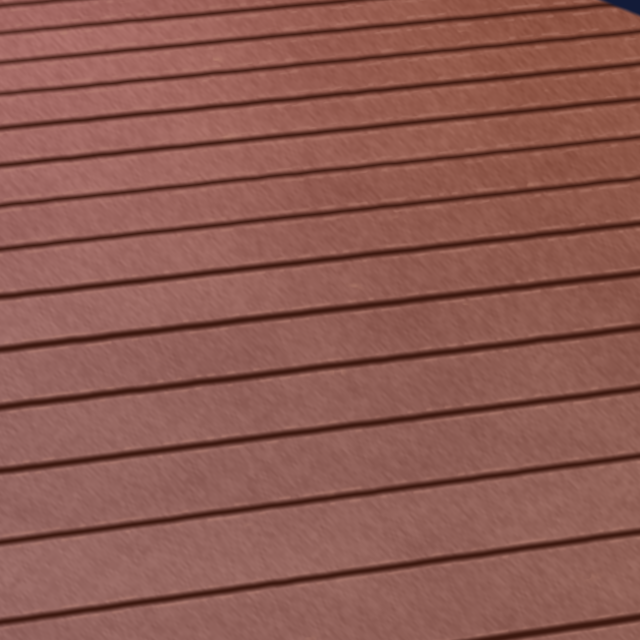
Reproduce this texture procedurally as a Shadertoy shader.

```glsl
// Reddish deck boards receding in perspective, split by dark sloping grooves.
// A projective board coordinate gives the grooves; layered value noise adds
// diagonal grain, mottling, chipped pale edges and scattered scuffs.

// Perspective: left and right values of the horizon and of the board scale
const vec2 HORIZON = vec2(-1.2148, -1.2396);
const vec2 SCALE = vec2(36.094, 34.161);
const float FIRST_BOARD = 16.5;

// Grooves and edges, in canvas heights
const float GROOVE_NEAR = 0.0052;
const float GROOVE_FAR = 0.0030;
const float GROOVE_SOFTNESS = 0.0034;
const float GROOVE_WOBBLE = 0.0011;
const float LIP_OFFSET = 0.0095;
const float LIP_WIDTH = 0.0030;

// Surface variation
const float GRAIN = 0.038;
const float MOTTLE = 0.060;
const float BOARD_VARIATION = 0.022;
const float SCUFF_CELLS = 9.0;
const float SCUFF_CHANCE = 0.24;

// Colours
const vec3 TOP_LEFT = vec3(0.655, 0.420, 0.400);
const vec3 TOP_RIGHT = vec3(0.555, 0.325, 0.260);
const vec3 BOTTOM_LEFT = vec3(0.590, 0.405, 0.385);
const vec3 BOTTOM_RIGHT = vec3(0.560, 0.370, 0.330);
const vec3 GROOVE_COLOR = vec3(0.225, 0.085, 0.050);
const vec3 LIP_COLOR = vec3(0.730, 0.520, 0.460);
const vec3 SCUFF_COLOR = vec3(0.740, 0.530, 0.450);
const vec3 CORNER_COLOR = vec3(0.075, 0.105, 0.220);

float hash(vec2 p) {
    return fract(sin(dot(p, vec2(127.1, 311.7))) * 43758.5453);
}

float noise(vec2 p) {
    vec2 i = floor(p), f = fract(p);
    f = f * f * (3.0 - 2.0 * f);
    return mix(mix(hash(i), hash(i + vec2(1, 0)), f.x),
               mix(hash(i + vec2(0, 1)), hash(i + vec2(1, 1)), f.x), f.y);
}

float fbm(vec2 p) {
    float sum = 0.0, weight = 0.5;
    for (int i = 0; i < 4; i++) {
        sum += weight * noise(p);
        p = 2.03 * p + 17.3;
        weight *= 0.5;
    }
    return sum / 0.9375;
}

// Small pale scuffs, at most one per grid cell
float scuffs(vec2 p) {
    vec2 cell = floor(p * SCUFF_CELLS);
    float total = 0.0;
    for (int y = -1; y <= 1; y++)
    for (int x = -1; x <= 1; x++) {
        vec2 id = cell + vec2(x, y);
        vec2 center = (id + vec2(hash(id + 3.1), hash(id + 8.7))) / SCUFF_CELLS;
        vec2 radius = mix(vec2(0.004, 0.003), vec2(0.020, 0.007), hash(id + 5.3));
        vec2 q = (p - center) / radius;
        total += step(hash(id), SCUFF_CHANCE) * exp(-dot(q, q));
    }
    return total * smoothstep(0.35, 0.75, noise(p * 110.0));
}

void mainImage(out vec4 fragColor, in vec2 fragCoord) {
    vec2 uv = fragCoord / iResolution.xy;
    vec2 p = vec2(uv.x, 1.0 - uv.y);  // y runs downwards
    float pixel = 1.0 / iResolution.y;

    // Board coordinate and distance to the nearest groove
    float scale = mix(SCALE.x, SCALE.y, p.x);
    float depth = p.y - mix(HORIZON.x, HORIZON.y, p.x);
    float board = scale / depth - FIRST_BOARD;
    float groove = floor(board + 0.5);
    float wobble = (noise(vec2(p.x * 45.0, groove * 7.3)) - 0.5) * GROOVE_WOBBLE;
    float d = (board - groove) * depth * depth / scale + wobble;

    // Broad light, mottling and diagonal grain
    vec3 color = mix(mix(TOP_LEFT, TOP_RIGHT, smoothstep(0.0, 0.9, p.x)),
                     mix(BOTTOM_LEFT, BOTTOM_RIGHT, p.x), smoothstep(0.0, 0.75, p.y));
    vec2 along = vec2(p.x + p.y, p.y - p.x) * 0.7071;
    float grain = noise(along * vec2(65.0, 190.0)) + noise(along * vec2(130.0, 260.0)) - 1.0;
    float mottle = fbm(p * vec2(6.0, 9.0)) - 0.5;
    color += GRAIN * grain + MOTTLE * mottle * vec3(1.0, 1.0, 0.9);
    color += BOARD_VARIATION * (hash(vec2(floor(board), 4.7)) - 0.5);

    // Scuffs, stronger on the far boards
    color = mix(color, SCUFF_COLOR, scuffs(p) * mix(0.65, 0.2, p.y));

    // Chipped pale lips on both sides of each groove
    float lip = (abs(d) - LIP_OFFSET) / LIP_WIDTH;
    float chips = smoothstep(0.35, 0.85, noise(vec2(p.x * 100.0, board * 9.0)));
    color = mix(color, LIP_COLOR, exp(-lip * lip) * (0.08 + 0.32 * chips));

    // Soft dark grooves of slightly uneven strength
    float halfWidth = mix(GROOVE_FAR, GROOVE_NEAR, smoothstep(0.0, 0.8, p.y));
    halfWidth *= mix(0.82, 1.12, hash(vec2(groove, 2.9)));
    float soft = GROOVE_SOFTNESS + pixel;
    float dark = 1.0 - smoothstep(halfWidth - soft, halfWidth + soft, abs(d));
    float strength = mix(0.80, 0.97, smoothstep(0.0, 0.35, p.x + p.y));
    color = mix(color, GROOVE_COLOR, dark * strength);

    // Dark blue gap beyond the far right corner
    float corner = (p.x - 0.938) * 0.40 - p.y;
    color = mix(color, CORNER_COLOR, smoothstep(-0.003 - pixel, 0.003 + pixel, corner));

    fragColor = vec4(clamp(color, 0.0, 1.0), 1.0);
}
```
